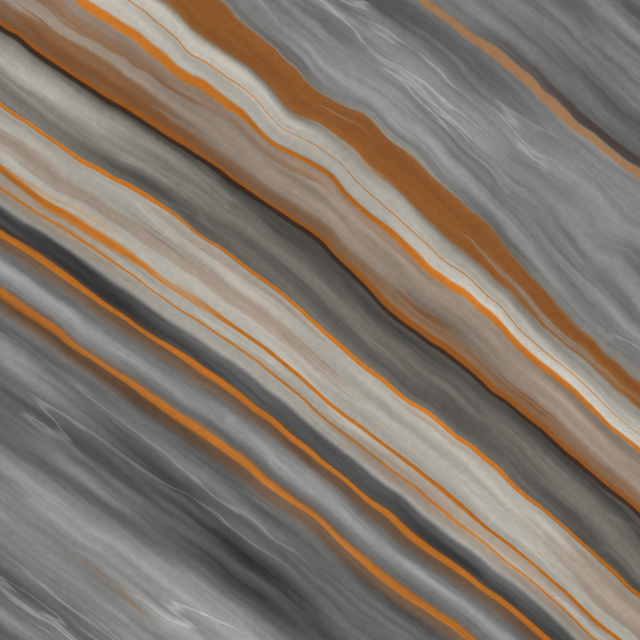
A Shadertoy shader for this texture:

```glsl
#define SLOPE 0.77
#define BOW 0.032
#define BRUSH_CONTRAST 0.30
#define FILAMENT_LIGHT 0.11
#define GRAIN 0.035
#define COOL_TINT vec3(1.0, 1.0, 0.995)
#define WARM_TINT vec3(1.03, 1.0, 0.94)
#define TAUPE vec3(0.57, 0.48, 0.41)
#define OCHRE vec3(0.73, 0.43, 0.16)
#define RUST vec3(0.48, 0.28, 0.13)
#define UMBER vec3(0.20, 0.13, 0.10)

// Stops across the layers: position, lightness
const vec2 STRATA[21] = vec2[21](
    vec2(0.47, 0.42), vec2(0.525, 0.35), vec2(0.55, 0.42), vec2(0.58, 0.57),
    vec2(0.605, 0.43), vec2(0.632, 0.37), vec2(0.645, 0.28), vec2(0.672, 0.32),
    vec2(0.685, 0.60), vec2(0.75, 0.66), vec2(0.832, 0.65), vec2(0.846, 0.38),
    vec2(0.90, 0.43), vec2(0.957, 0.33), vec2(0.97, 0.47), vec2(1.06, 0.53),
    vec2(1.08, 0.70), vec2(1.12, 0.67), vec2(1.14, 0.48), vec2(1.21, 0.48),
    vec2(1.25, 0.56));

float hash(vec2 p) {
    return fract(sin(dot(p, vec2(127.1, 311.7))) * 43758.5453);
}

float noise(vec2 p) {
    vec2 i = floor(p), f = fract(p);
    f = f * f * (3.0 - 2.0 * f);
    return mix(mix(hash(i), hash(i + vec2(1, 0)), f.x),
               mix(hash(i + vec2(0, 1)), hash(i + vec2(1, 1)), f.x), f.y);
}

float fbm(vec2 p) {
    float sum = 0.0, amp = 0.533;
    for (int i = 0; i < 4; i++) {
        sum += amp * noise(p);
        p = p * 2.0 + 17.3;
        amp *= 0.5;
    }
    return sum;
}

float window(float s, float low, float high, float soft) {
    return smoothstep(low - soft, low + soft, s) * (1.0 - smoothstep(high - soft, high + soft, s));
}

float vein(float s, float center, float halfWidth) {
    return 1.0 - smoothstep(0.35 * halfWidth, halfWidth, abs(s - center));
}

// Height across the layers, bent and rippled
float layerHeight(vec2 uv, float along) {
    float s = uv.y + SLOPE * uv.x - BOW * sin(3.14159 * uv.x);
    s += 0.08 * (uv.x - 0.6) * window(s, 1.09, 1.32, 0.07);
    float ripple = mix(0.025, 0.065, smoothstep(0.8, 1.2, s));
    s += ripple * (fbm(vec2(along * 5.0, s * 3.5)) - 0.5);
    return s + 0.006 * (noise(vec2(along * 22.0, s * 9.0)) - 0.5);
}

float strataTone(float s) {
    float tone = STRATA[0].y;
    for (int i = 1; i < 21; i++)
        tone = mix(tone, STRATA[i].y, smoothstep(STRATA[i - 1].x, STRATA[i].x, s));
    return tone;
}

void mainImage(out vec4 fragColor, in vec2 fragCoord) {
    vec2 uv = fragCoord / iResolution.xy;
    float along = 0.79 * uv.x - 0.61 * uv.y + 2.0;
    float s = layerHeight(uv, along);
    float brush = fbm(vec2(along * 4.0, (s + 0.04 * along) * 45.0));
    float streak = fbm(vec2(along * 2.5 + 9.0, s * 32.0));
    float swell = 0.65 + 0.7 * noise(vec2(along * 7.0, s * 2.0));

    // Grey layers, loose at both corners and ordered between
    float ordered = window(s, 0.47, 1.25, 0.02);
    float loose = 0.22 + 0.46 * fbm(vec2(along * 1.7, s * 11.0));
    loose += 0.14 * window(s, 0.20, 0.31, 0.05) - 0.09 * window(s, 1.50, 1.59, 0.02);
    float tone = mix(loose, strataTone(s), ordered);
    tone += 0.22 * window(s, 0.89, 0.94, 0.03) * (1.0 - smoothstep(0.05, 0.48, uv.x));
    tone += BRUSH_CONTRAST * (brush - 0.5) * mix(1.0, 0.65, window(s, 0.68, 0.84, 0.01));

    // Fine pale filaments
    float ridge = abs(fbm(vec2(along * 2.5, s * 20.0)) - 0.5);
    float filament = (1.0 - smoothstep(0.0, 0.035, ridge)) * smoothstep(0.35, 0.7, noise(vec2(along * 5.0, s * 12.0)));
    tone += FILAMENT_LIGHT * filament * (1.0 - 0.7 * ordered);
    vec3 color = tone * mix(COOL_TINT, WARM_TINT, window(s, 0.68, 1.22, 0.01));

    // Taupe washes and rust streaks
    float wash = 0.55 * window(s, 0.97, 1.07, 0.012) + 0.55 * window(s, 0.69, 0.83, 0.01) * smoothstep(0.45, 0.65, streak);
    color = mix(color, TAUPE * (0.75 + 0.5 * brush), wash);
    float rustBand = window(s, 1.135, 1.215, 0.012);
    color = mix(color, mix(RUST, OCHRE, 0.5 * brush), 0.88 * rustBand * smoothstep(0.40, 0.52, streak));
    color = mix(color, RUST, 0.6 * window(s, 0.97, 1.05, 0.02) * smoothstep(0.58, 0.70, streak));

    // Soft halos beside the main veins
    float halo = vein(s, 0.627, 0.025) + vein(s, 0.530, 0.030) + vein(s, 0.975, 0.025);
    color = mix(color, RUST, 0.45 * min(halo, 1.0));
    color = mix(color, UMBER, 0.75 * vein(s, 0.959, 0.008) + 0.6 * vein(s, 1.512, 0.014) * smoothstep(0.7, 0.95, uv.x));

    // Ochre veins
    float early = window(uv.x, 0.03, 0.31, 0.07);
    float veins = vein(s, 0.840, 0.0055 * swell);
    veins = max(veins, vein(s, 1.070, 0.009 * swell));
    veins = max(veins, vein(s, 0.635, 0.008 * swell));
    veins = max(veins, 0.85 * vein(s, 0.538, 0.010 * swell));
    veins = max(veins, vein(s, 0.738, (0.005 + 0.013 * early) * swell) * mix(1.0, smoothstep(0.3, 0.5, streak), early));
    veins = max(veins, 0.85 * vein(s, 0.708, 0.0035 * swell));
    veins = max(veins, 0.6 * vein(s, 1.103, 0.002 * swell));
    float patchMask = window(uv.x, 0.03, 0.23, 0.03) * smoothstep(0.38, 0.55, streak);
    veins = max(veins, 0.8 * patchMask * vein(s, 0.205, 0.018));
    color = mix(color, OCHRE * (0.8 + 0.4 * brush), veins);
    color = mix(color, mix(RUST, OCHRE, 0.35), vein(s, 0.967, 0.007 * swell));
    color = mix(color, mix(OCHRE, TAUPE, 0.6), 0.9 * vein(s, 1.492, 0.013 * swell));

    // Paint grain
    color *= 1.0 + GRAIN * (noise(uv * 260.0) + noise(uv * 130.0) - 1.0);
    fragColor = vec4(clamp(color, 0.0, 1.0), 1.0);
}
```
